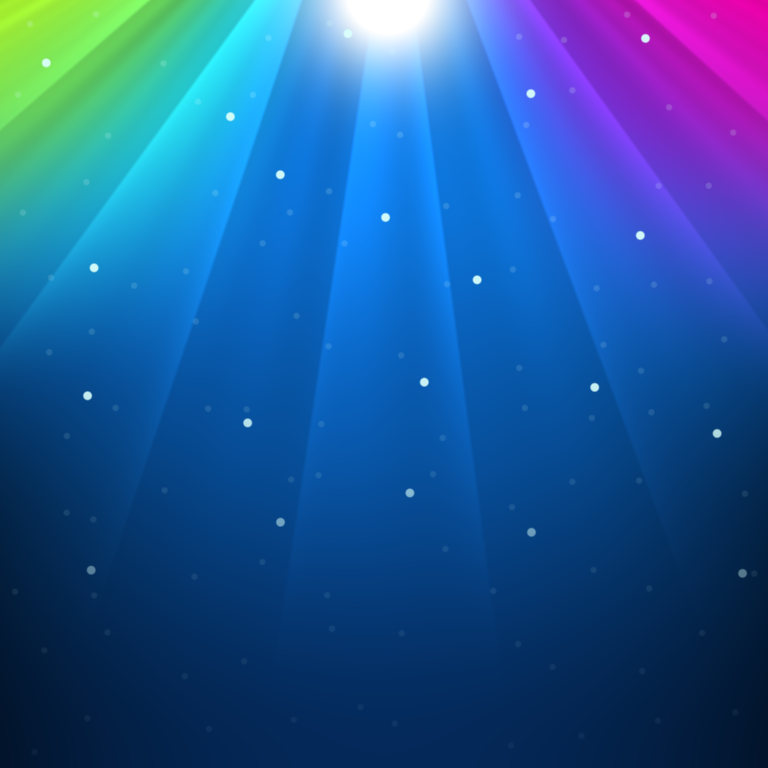
Write a WebGL 1 fragment shader that draws this background.

```glsl
precision highp float;
uniform vec2 u_resolution;

#define APEX vec2(0.508, 1.26)
#define LAMP vec2(0.505, 1.01)
#define LAMP_SPREAD 0.011
#define BEAM_SOFTNESS 0.032
#define BEAM_FILL 0.14
#define BEAM_GAIN 0.30
#define SHAFT_GAIN 0.07
#define SPARK_CELLS 5.0
#define SPARK_RADIUS 0.0056
#define DUST_CELLS 10.0
#define DUST_RADIUS 0.0040

const vec3 WATER = vec3(0.05, 0.46, 0.86);
const vec3 MID_WATER = vec3(0.03, 0.35, 0.68);
const vec3 DEEP_WATER = vec3(0.015, 0.16, 0.35);
const vec3 LIME = vec3(0.63, 0.92, 0.18);
const vec3 GREEN = vec3(0.38, 0.80, 0.36);
const vec3 CYAN = vec3(0.13, 0.76, 0.80);
const vec3 VIOLET = vec3(0.46, 0.17, 0.80);
const vec3 PURPLE = vec3(0.73, 0.07, 0.70);
const vec3 MAGENTA = vec3(0.89, 0.00, 0.64);
const vec3 SPARK = vec3(0.85, 1.00, 0.98);

float hash(vec2 p) {
  return fract(sin(dot(p, vec2(127.1, 311.7))) * 43758.55);
}

// One-dimensional gradient noise
float gradientNoise(float x) {
  float cell = floor(x);
  float f = x - cell;
  float a = (hash(vec2(cell, 3.0)) * 2.0 - 1.0) * f;
  float b = (hash(vec2(cell + 1.0, 3.0)) * 2.0 - 1.0) * (f - 1.0);
  return mix(a, b, f * f * (3.0 - 2.0 * f));
}

// Spectrum across the fan of rays
vec3 rayColor(float slope) {
  vec3 left = mix(WATER, CYAN, smoothstep(0.22, 0.72, -slope));
  left = mix(left, GREEN, smoothstep(0.65, 1.15, -slope));
  left = mix(left, LIME, smoothstep(1.0, 1.9, -slope));
  vec3 right = mix(WATER, VIOLET, smoothstep(0.22, 0.78, slope));
  right = mix(right, PURPLE, smoothstep(0.65, 1.25, slope));
  right = mix(right, MAGENTA, smoothstep(1.1, 1.9, slope));
  return slope < 0.0 ? left : right;
}

// Signed distance to a slanted line given as (top x, slope)
float lineDistance(vec2 p, vec2 line) {
  return (p.x - line.x - line.y * (1.0 - p.y)) * inversesqrt(1.0 + line.y * line.y);
}

// Shaft of light, brightest just inside its two crisp borders
float beam(vec2 p, vec2 leftLine, vec2 rightLine) {
  float a = lineDistance(p, leftLine);
  float b = -lineDistance(p, rightLine);
  float blur = max(0.003, 1.5 / u_resolution.y);
  float inside = smoothstep(-blur, blur, a) * smoothstep(-blur, blur, b);
  float rim = exp(-max(a, 0.0) / BEAM_SOFTNESS) + exp(-max(b, 0.0) / BEAM_SOFTNESS);
  return inside * (BEAM_FILL + min(rim, 1.1));
}

// One jittered round speck in each grid cell
float specks(vec2 p, float cells, float radius, float seed) {
  vec2 cell = floor(p * cells);
  vec2 jitter = vec2(hash(cell + seed), hash(cell + seed + 17.3));
  vec2 center = (cell + 0.1 + 0.8 * jitter) / cells;
  float blur = max(0.0015, 1.0 / u_resolution.y);
  return 1.0 - smoothstep(radius - blur, radius + blur, length(p - center));
}

void main() {
  vec2 p = gl_FragCoord.xy / u_resolution;
  float depth = 1.0 - p.y;
  float slope = (p.x - APEX.x) / (APEX.y - p.y);
  float reach = length(p - LAMP);

  // Water darkening downwards and towards the sides
  vec3 color = mix(WATER, MID_WATER, smoothstep(0.1, 0.55, depth));
  color = mix(color, DEEP_WATER, smoothstep(0.45, 1.0, depth));
  float side = p.x - 0.5;
  color *= 1.0 - 2.1 * side * side * smoothstep(0.2, 0.7, depth);

  // Coloured light near the surface
  vec3 hue = rayColor(slope);
  color = mix(color, hue, 1.0 - smoothstep(0.10, 0.52, depth));

  // Faint inner shafts and crisp beams
  float fade = 1.0 - smoothstep(0.1, 0.97, reach);
  color *= 1.0 + SHAFT_GAIN * 3.0 * gradientNoise(slope * 9.0) * fade;
  float beams = beam(p, vec2(-2.0, -1.15), vec2(0.195, -1.15));
  beams += beam(p, vec2(0.332, -0.733), vec2(0.393, -0.337));
  beams += beam(p, vec2(0.488, -0.151), vec2(0.537, 0.132));
  beams += beam(p, vec2(0.608, 0.372), vec2(0.690, 0.720));
  beams += beam(p, vec2(0.827, 1.10), vec2(3.0, 1.10));
  color += beams * fade * BEAM_GAIN * (hue * 0.75 + 0.06);

  // White lamp at the top
  float lamp = 1.3 * exp(-reach * reach / LAMP_SPREAD);
  color = mix(color, vec3(1.0), min(lamp, 1.0));

  // Floating sparks and dust
  float sparks = specks(p, SPARK_CELLS, SPARK_RADIUS, 5.0);
  sparks *= mix(0.95, 0.35, smoothstep(0.45, 0.8, depth)) * step(depth, 0.8);
  float dust = specks(p, DUST_CELLS, DUST_RADIUS, 41.0) * 0.2 * (1.0 - 0.8 * depth);
  color = mix(color, SPARK, max(sparks, dust));

  gl_FragColor = vec4(clamp(color, 0.0, 1.0), 1.0);
}
```
